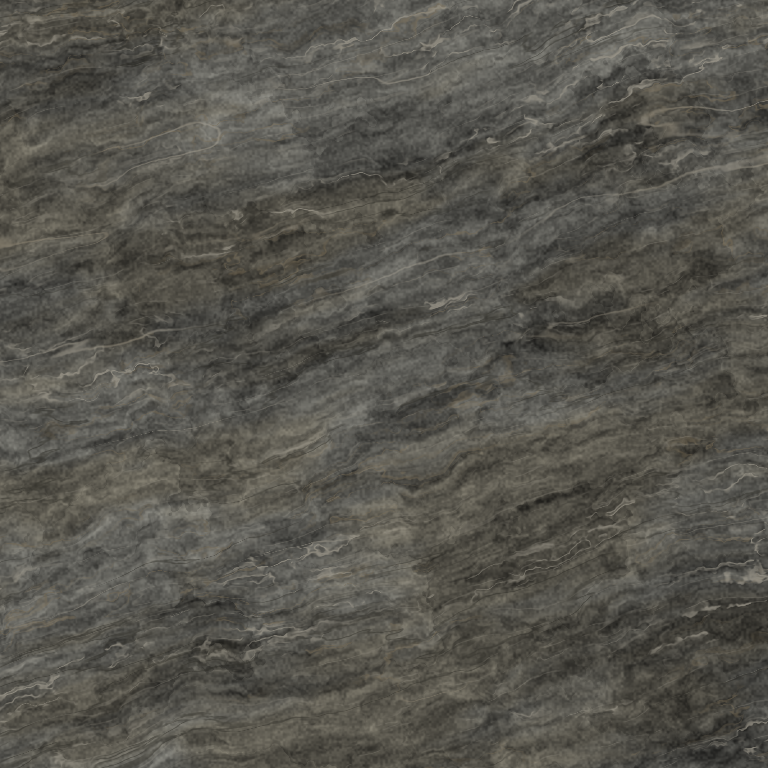
A WebGL 2 fragment shader for this texture:

```glsl
#version 300 es
precision highp float;
// Dark slate with slanted bedding streaks, broken plates and thin pale and rusty veins.

uniform vec2 u_resolution;
out vec4 fragColor;

const float BEDDING_ANGLE = 0.27;
const float BASE_TONE = 0.325;
const float CLOUD_CONTRAST = 0.21;
const float STREAK_CONTRAST = 0.17;
const float FIBRE_CONTRAST = 0.19;
const float SPECKLE_CONTRAST = 0.10;
const float PLATE_CONTRAST = 0.12;
const float GRAIN_CONTRAST = 0.085;
const float GRAIN_SCALE = 300.0;
const vec2 PLATE_SCALE = vec2(4.5, 8.0);
const vec3 COOL_TINT = vec3(1.005, 1.0, 0.945);
const vec3 WARM_TINT = vec3(1.035, 1.0, 0.89);
const vec3 PALE_VEIN = vec3(0.62, 0.60, 0.55);
const vec3 RUST_VEIN = vec3(0.47, 0.42, 0.33);
const vec3 CRACK = vec3(0.19, 0.185, 0.16);

float hash(vec2 p) {
  vec3 q = fract(p.xyx * 0.1031);
  q += dot(q, q.yzx + 33.33);
  return fract((q.x + q.y) * q.z);
}

float noise(vec2 p) {
  vec2 cell = floor(p);
  vec2 f = p - cell;
  f = f * f * f * (f * (f * 6.0 - 15.0) + 10.0);
  float low = mix(hash(cell), hash(cell + vec2(1, 0)), f.x);
  float high = mix(hash(cell + vec2(0, 1)), hash(cell + vec2(1, 1)), f.x);
  return mix(low, high, f.y);
}

float fbm(vec2 p, int octaves) {
  float sum = 0.0, total = 0.0, weight = 1.0;
  for (int i = 0; i < octaves; i++) {
    sum += weight * noise(p);
    total += weight;
    weight *= 0.55;
    p = p * 2.03 + vec2(17.3, 41.7);
  }
  return sum / total;
}

// Thin line along the middle level of a noise field.
float vein(vec2 p, int octaves, float width) {
  return 1.0 - smoothstep(0.0, width, abs(fbm(p, octaves) - 0.5));
}

// Signed tone of a broken plate: flat at random strength, shaded across, soft at the rim.
float plateTone(vec2 p) {
  vec2 home = floor(p);
  vec2 nearestId = home, nearestOffset = vec2(0.0);
  float first = 9.0, second = 9.0;
  for (int y = -1; y <= 1; y++) {
    for (int x = -1; x <= 1; x++) {
      vec2 id = home + vec2(x, y);
      vec2 offset = p - id - vec2(hash(id + 61.0), hash(id + 137.0));
      float d = length(offset);
      if (d < first) {
        second = first;
        first = d;
        nearestId = id;
        nearestOffset = offset;
      } else {
        second = min(second, d);
      }
    }
  }
  float strength = hash(nearestId + 211.0) - 0.5;
  float shade = clamp(0.6 + nearestOffset.x, 0.0, 1.2);
  return strength * shade * smoothstep(0.0, 0.035, second - first);
}

void main() {
  vec2 uv = gl_FragCoord.xy / min(u_resolution.x, u_resolution.y);

  // Bedding frame: x runs along the layers, y across them.
  float c = cos(BEDDING_ANGLE), s = sin(BEDDING_ANGLE);
  vec2 bed = mat2(c, -s, s, c) * uv + vec2(3.0, 5.0);
  vec2 bend = vec2(fbm(bed * 3.0, 3), fbm(bed * 3.0 + 29.0, 3)) - 0.5;
  vec2 ripple = vec2(fbm(bed * 26.0, 4), fbm(bed * 26.0 + 53.0, 4)) - 0.5;
  vec2 flow = bed + bend * vec2(0.22, 0.085) + ripple * vec2(0.025, 0.008);
  vec2 crumpled = flow + ripple * vec2(0.05, 0.018);

  // Stone body
  float cloud = fbm(flow * vec2(2.6, 7.5), 6) - 0.5;
  float streak = fbm(flow * vec2(6.0, 32.0) + 11.0, 4) - 0.5;
  float fibre = fbm(crumpled * vec2(32.0, 110.0) + 23.0, 2) - 0.5;
  float speckle = fbm(crumpled * vec2(85.0, 130.0) + 37.0, 2) - 0.5;
  float plate = plateTone(bed * PLATE_SCALE + bend * 1.2 + ripple * 0.8);
  float grain = noise(uv * GRAIN_SCALE) - 0.5;
  float tone = BASE_TONE + CLOUD_CONTRAST * cloud + STREAK_CONTRAST * streak
    + FIBRE_CONTRAST * fibre + SPECKLE_CONTRAST * speckle
    + PLATE_CONTRAST * plate + GRAIN_CONTRAST * grain;
  float warmth = smoothstep(0.36, 0.64, fbm(flow * vec2(3.5, 12.0) + 71.0, 5));
  vec3 colour = tone * mix(COOL_TINT, WARM_TINT, warmth);

  // Patches where each kind of vein appears
  float longPatch = smoothstep(0.45, 0.66, fbm(flow * vec2(3.0, 8.0) + 83.0, 3));
  float palePatch = smoothstep(0.45, 0.68, fbm(flow * vec2(4.0, 13.0) + 97.0, 4));
  float rustPatch = smoothstep(0.45, 0.65, fbm(flow * vec2(4.0, 11.0) + 113.0, 3));
  float broken = smoothstep(0.3, 0.7, fbm(crumpled * vec2(50.0, 130.0), 2));

  // Cracks, rusty threads, hairlines, long seams and crumpled pale flecks
  float crack = vein(flow * vec2(3.0, 17.0) + 131.0, 5, 0.02) * (1.0 - longPatch);
  float rust = vein(crumpled * vec2(7.0, 34.0) + 149.0, 4, 0.035) * rustPatch;
  float hairline = vein(flow * vec2(6.0, 44.0) + 191.0, 3, 0.04) * broken;
  float seam = vein(flow * vec2(1.4, 9.0) + 163.0, 4, 0.011) * longPatch;
  float fleck = vein(crumpled * vec2(13.0, 52.0) + 179.0, 3, 0.07) * palePatch * broken;
  colour = mix(colour, CRACK, 0.45 * crack);
  colour = mix(colour, RUST_VEIN, 0.5 * rust * (0.3 + 0.7 * broken));
  colour = mix(colour, PALE_VEIN, 0.22 * hairline);
  colour = mix(colour, mix(PALE_VEIN, RUST_VEIN, 0.5 * warmth), 0.55 * seam);
  colour = mix(colour, PALE_VEIN, 0.75 * fleck);

  fragColor = vec4(clamp(colour, 0.0, 1.0), 1.0);
}
```
